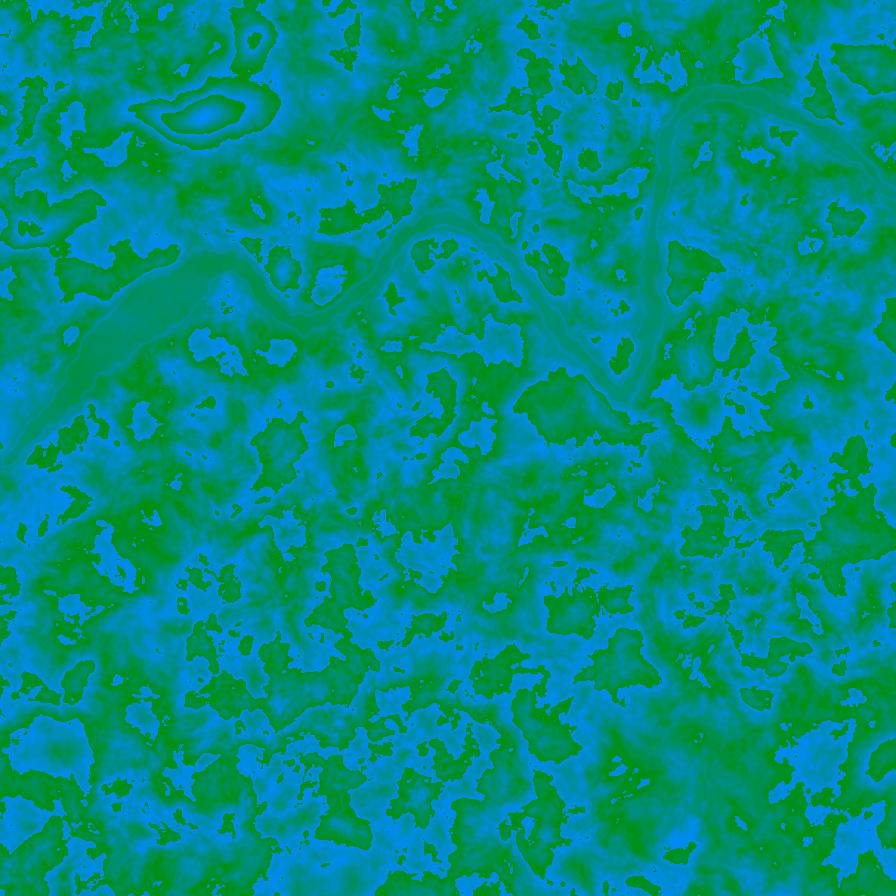
This texture map is drawn by a WebGL 2 fragment shader. Its source:

```glsl
#version 300 es
precision highp float;
// Wrapped elevation map: jagged green-to-blue contour bands, hills and a winding river.

#define RELIEF 1.5
#define BASE_FREQ 13.0
#define GAIN 0.64
#define OCTAVES 5
#define WARP 0.022
#define GRAIN 0.09
#define RIVER_STEPS 56
#define RIVER_WIDTH 0.008
#define LAKE_WIDTH 0.017
#define RIVER_LEVEL 0.36
#define LOW_COLOR vec3(0.0, 0.565, 0.0)
#define HIGH_COLOR vec3(0.0, 0.545, 1.0)

uniform vec2 u_resolution;
out vec4 fragColor;

const float PI = 3.14159;

float hash(vec2 cell) {
    uvec2 q = uvec2(ivec2(cell)) * uvec2(1597u, 3819u);
    uint n = (q.x ^ q.y) * 74763u;
    n = (n ^ (n >> 15)) * 49297u;
    n ^= n >> 13;
    return float(n & 65535u) / 65535.0;
}

float noise(vec2 p) {
    vec2 cell = floor(p);
    vec2 f = fract(p);
    f = f * f * (3.0 - 2.0 * f);
    float low = mix(hash(cell), hash(cell + vec2(1, 0)), f.x);
    float high = mix(hash(cell + vec2(0, 1)), hash(cell + vec2(1, 1)), f.x);
    return mix(low, high, f.y);
}

// Centred fractal noise; roughness scales only the finer octaves.
float terrain(vec2 p, float roughness) {
    mat2 turn = mat2(0.8, 0.6, -0.6, 0.8);
    float sum = 0.0;
    float amp = 1.0;
    p *= BASE_FREQ;
    for (int i = 0; i < OCTAVES; i++) {
        float detail = i < 1 ? 1.0 : roughness;
        sum += amp * detail * (noise(p) - 0.5);
        p = turn * p * 2.0 + 17.3;
        amp *= GAIN;
    }
    return sum;
}

// Elongated smooth bump, 1 at its top.
float hill(vec2 p, vec2 center, vec2 radius, float angle) {
    vec2 d = p - center;
    float c = cos(angle), s = sin(angle);
    d = vec2(c * d.x + s * d.y, c * d.y - s * d.x) / radius;
    return exp(-dot(d, d));
}

// Meanders that lengthen and swing wider toward the right.
vec2 riverPoint(float t) {
    float phase = 7.75 * log((max(t, 0.2) - 0.06) / 0.24) - 0.5 * PI;
    float swing = (0.025 + 0.25 * t * t) * sin(phase);
    float x = t + 0.095 * sin(2.0 * PI * pow(t, 2.2));
    return vec2(x, 0.44 + 0.24 * smoothstep(-0.08, 0.25, t) + swing);
}

// Signed distance to the river bank, negative in the water.
float riverDistance(vec2 p) {
    float nearest = 1.0;
    vec2 a = riverPoint(0.0);
    for (int i = 1; i <= RIVER_STEPS; i++) {
        float t = float(i) / float(RIVER_STEPS);
        vec2 b = riverPoint(t);
        vec2 along = b - a;
        float k = clamp(dot(p - a, along) / dot(along, along), 0.0, 1.0);
        float lake = (t - 0.16) / 0.06;
        float width = RIVER_WIDTH + LAKE_WIDTH * exp(-lake * lake);
        nearest = min(nearest, length(p - a - k * along) - width);
        a = b;
    }
    return nearest;
}

float elevation(vec2 p) {
    vec2 bend = vec2(noise(p * 20.0 + 40.0), noise(p * 20.0 + 90.0)) - 0.5;
    vec2 q = p + WARP * bend;

    // Calm hills with nested contours in the upper left
    float hills = hill(q, vec2(0.22, 0.875), vec2(0.085, 0.022), 0.1)
                + 0.7 * hill(q, vec2(0.28, 0.945), vec2(0.022, 0.032), -0.3)
                + 0.7 * hill(q, vec2(0.05, 0.75), vec2(0.07, 0.022), 0.5);
    float roughness = mix(0.65, 1.45, noise(p * 7.0 + 7.0));
    roughness *= 1.0 - 0.7 * min(hills, 1.0);
    float height = 0.45 + RELIEF * terrain(q + 3.0, roughness) + 2.4 * hills;
    height += GRAIN * roughness * (hash(floor(p * 290.0)) - 0.5);

    // Flat river with a thin pale bank
    float bank = riverDistance(p + 0.02 * bend) + 0.008 * (noise(p * 80.0) - 0.5);
    float water = RIVER_LEVEL + 0.25 * (noise(p * vec2(22.0, 34.0)) - 0.5)
                + 0.1 * (noise(p * 180.0) - 0.5);
    height = mix(water, height, smoothstep(-0.002, 0.014, bank));
    return height + 0.2 * exp(-pow(bank / 0.002, 2.0));
}

void main() {
    vec2 p = gl_FragCoord.xy / u_resolution;
    float height = elevation(p);

    // Wrap the height and soften the jump by about one pixel
    float level = fract(height);
    float edge = clamp(fwidth(height), 0.001, 0.05);
    level = pow(level, 0.92) * (1.0 - smoothstep(1.0 - edge, 1.0, level));
    fragColor = vec4(mix(LOW_COLOR, HIGH_COLOR, level), 1.0);
}
```
